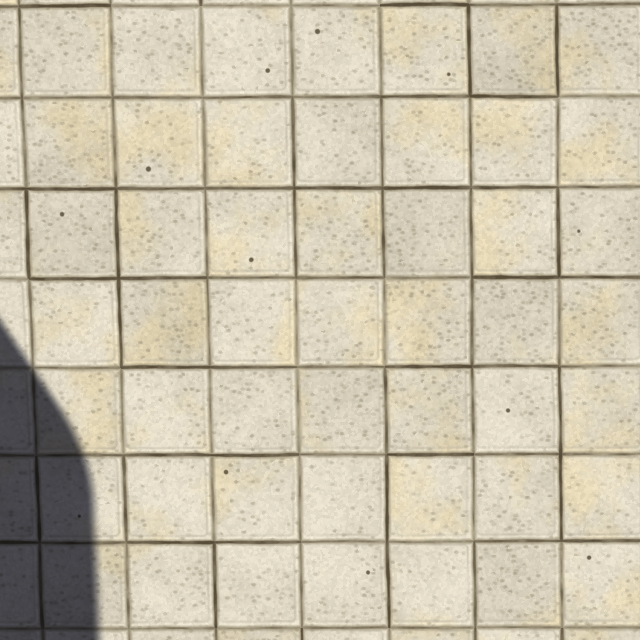
A Shadertoy shader for this texture:

```glsl
#define PALE vec3(0.91, 0.88, 0.805)
#define GREY vec3(0.79, 0.76, 0.68)
#define SAND vec3(0.62, 0.58, 0.48)
#define SOIL vec3(0.34, 0.30, 0.22)
#define SHADE vec3(0.31, 0.32, 0.38)
#define JOINT_HALF 0.016
#define RIM_INSET 0.058
#define RIM_SHIFT 0.02
#define SPECK_SCALE 105.0
#define PIT_CHANCE 0.16
#define SHADOW_BLUR 0.012

vec2 hash2(vec2 p) {
    vec3 q = fract(p.xyx * vec3(0.1031, 0.1030, 0.0973));
    q += dot(q, q.yzx + 33.33);
    return fract((q.xx + q.yz) * q.zy);
}

// Layered, warped sines, roughly -1 to 1
float waves(vec2 p) {
    float sum = 0.0, amp = 0.5;
    for (int i = 0; i < 5; i++) {
        p = mat2(0.8, 0.6, -0.6, 0.8) * p * 1.9 + 1.3;
        sum += amp * sin(p.x + 1.7 * sin(p.y));
        amp *= 0.6;
    }
    return sum;
}

// Cellular noise: distance to the nearest point, and its random value
vec2 cells(vec2 p) {
    vec2 base = floor(p), nearest = vec2(9.0, 0.0);
    for (int y = -1; y <= 1; y++)
    for (int x = -1; x <= 1; x++) {
        vec2 id = base + vec2(x, y);
        float d = length(id + hash2(id + 40.0) - p);
        if (d < nearest.x) nearest = vec2(d, hash2(id + 91.0).x);
    }
    return nearest;
}

// Column and downward row, with the slight perspective of the paving
vec2 tileCoords(vec2 uv) {
    float v = 1.0 - uv.y;
    float s = v - 0.008 + 0.003 * (uv.x - 0.5);
    float d = 0.870 + 0.008 * v - uv.x;
    float col = 6.0 - d * (7.3 + 0.1 * v - 0.2 * d * (1.0 - v));
    return vec2(col, s * (6.92 + 0.28 * s));
}

float roundedBox(vec2 p, float halfSize, float radius) {
    vec2 q = abs(p) - halfSize + radius;
    return length(max(q, 0.0)) + min(max(q.x, q.y), 0.0) - radius;
}

float smoothMin(float a, float b, float k) {
    float h = max(k - abs(a - b), 0.0) / k;
    return min(a, b) - 0.25 * h * h * k;
}

void mainImage(out vec4 fragColor, in vec2 fragCoord) {
    vec2 uv = fragCoord / iResolution.xy;
    float aa = 7.2 / iResolution.y;
    vec2 tile = tileCoords(uv);
    tile += 0.007 * vec2(waves(uv * 9.0), waves(uv * 9.0 + 20.0));
    vec2 id = floor(tile), local = tile - id - 0.5;
    vec2 rnd = hash2(id + 17.0);

    // Tile face: tone per tile, stains and warm patches
    float stain = waves(uv * 11.0 + rnd * 8.0);
    float tone = 0.42 * rnd.x * rnd.x + 0.22 * stain + 0.1;
    vec3 color = mix(PALE, GREY, clamp(tone, 0.0, 0.8));
    float warm = smoothstep(0.0, 0.9, waves(uv * 6.0 + rnd.yx * 9.0));
    color *= mix(vec3(1.0), vec3(1.01, 0.985, 0.91), warm);

    // Grain: sparse specks over fine grit
    vec2 speck = cells(uv * SPECK_SCALE * vec2(0.85, 1.15));
    vec2 grit = cells(uv * SPECK_SCALE * 2.1);
    float density = 0.35 + 0.35 * rnd.x + 0.25 * stain;
    float spots = smoothstep(0.5, 0.12, speck.x) * smoothstep(1.0 - density, 1.15, speck.y);
    color = mix(color, SAND, 0.6 * spots);
    color *= 1.0 + 0.07 * (grit.y - 0.5) - 0.03 * speck.y * density;

    // Raised rim, wider on the right and lower sides
    float rim = roundedBox(local + RIM_SHIFT, 0.5 - RIM_INSET, 0.05);
    float side = smoothstep(-0.3, 0.4, max(local.x, local.y));
    float worn = 0.6 + 0.4 * waves(uv * 20.0);
    color = mix(color, GREY * 0.94, 0.65 * side * worn * exp(-pow(rim / 0.014, 2.0)));
    color *= 1.0 + 0.035 * smoothstep(0.01, 0.03, rim);

    // Joints: sandy border and a broken dark core, varied along each edge
    vec2 edge = floor(tile + 0.5);
    vec2 dist = abs(tile - edge);
    vec2 strength = vec2(hash2(vec2(edge.x, id.y) + 5.0).x, hash2(vec2(id.x, edge.y) + 63.0).y);
    vec2 rough = vec2(waves(uv * 32.0), waves(uv * 32.0 + 11.0));
    vec2 width = JOINT_HALF * (0.65 + 0.5 * strength + 0.3 * rough);
    vec2 border = 1.0 - smoothstep(width, width + 0.026 + aa, dist);
    vec2 core = 1.0 - smoothstep(width - aa, width + aa, dist);
    core *= clamp(0.3 + 0.65 * strength + 0.3 * rough.yx, 0.1, 1.0);
    color = mix(color, SAND, 0.7 * max(border.x, border.y));
    color = mix(color, SOIL, max(core.x, core.y));

    // Occasional pits
    vec2 pitPos = (hash2(id + 131.0) - 0.5) * 0.7;
    float pitSize = 0.017 + 0.012 * rnd.y;
    float pit = 1.0 - smoothstep(pitSize - aa, pitSize + aa, length(local - pitPos));
    color = mix(color, SOIL, 0.85 * pit * step(hash2(id + 77.0).x, PIT_CHANCE));

    // Cast shadow with a bent, soft edge
    float drop = 0.5 - uv.y;
    float reach = smoothMin(0.68 * drop, 0.135 + 0.04 * drop, 0.05);
    float shadow = smoothstep(-SHADOW_BLUR, SHADOW_BLUR, reach - uv.x);
    color *= mix(vec3(1.0), SHADE, shadow);

    fragColor = vec4(clamp(color, 0.0, 1.0), 1.0);
}
```
